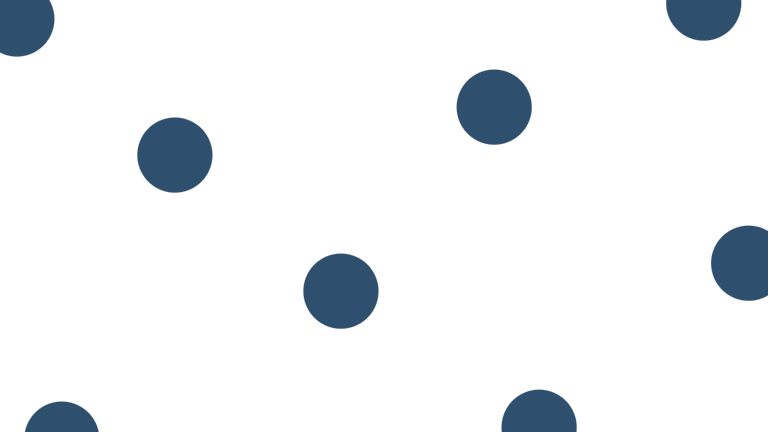
Write a Shadertoy shader that draws this pattern.

```glsl
const vec3 PAPER = vec3(1.0);
const vec3 NAVY = vec3(0.18, 0.31, 0.43);
const float DOT_RADIUS = 0.087;

// Centre of one dot on a slanted lattice, bent so that the spacing varies.
// Units are canvas heights, measured from the top left.
vec2 dotCentre(float column, float row) {
    vec2 origin = vec2(0.039, 0.044);
    vec2 columnStep = vec2(0.403, 0.315);
    vec2 rowStep = vec2(0.104, 0.741);
    float stretch = 0.0093 * column * (column - 3.0) * (column + 1.0);
    float fan = 0.0463 * row * (row - column + 4.0);
    return origin + column * columnStep + row * rowStep + vec2(stretch, fan);
}

float circleDistance(vec2 p, vec2 centre, float radius) {
    return length(p - centre) - radius;
}

// Distance to the nearest dot
float scatterDistance(vec2 p, float radius) {
    float nearest = 1e3;
    for (int column = 0; column <= 5; column++) {
        for (int row = -2; row <= 1; row++) {
            vec2 centre = dotCentre(float(column), float(row));
            nearest = min(nearest, circleDistance(p, centre, radius));
        }
    }
    return nearest;
}

float coverage(float dist, float edgeWidth) {
    return clamp(0.5 - dist / edgeWidth, 0.0, 1.0);
}

void mainImage(out vec4 fragColor, in vec2 fragCoord) {
    float pixel = 1.0 / iResolution.y;
    vec2 p = fragCoord * pixel;
    p.y = 1.0 - p.y;

    float ink = coverage(scatterDistance(p, DOT_RADIUS), 1.2 * pixel);
    fragColor = vec4(mix(PAPER, NAVY, ink), 1.0);
}
```
